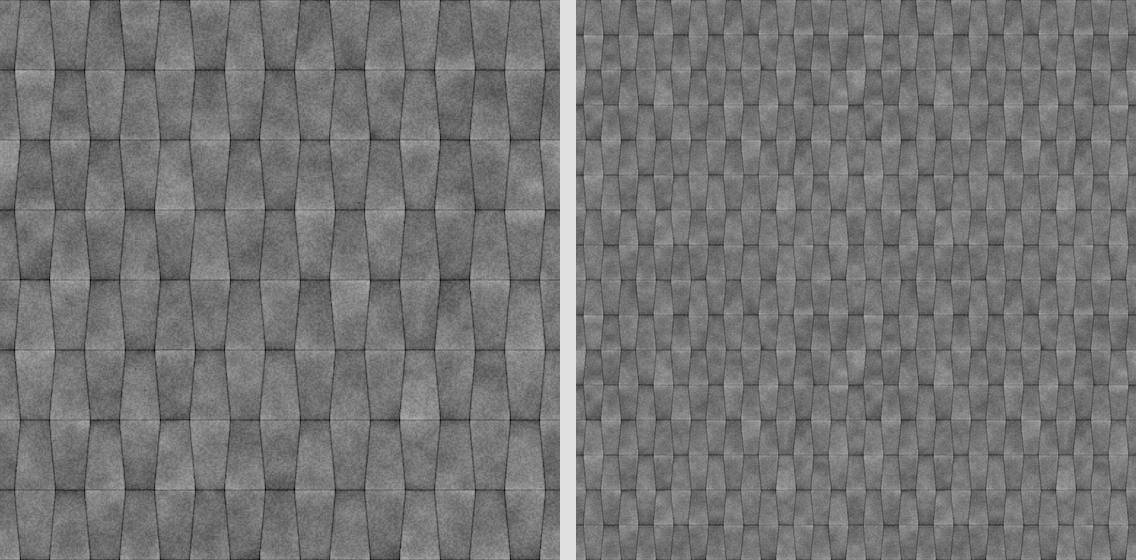
Left, the tile; right, the same tile 2 across and 2 down.
A WebGL 2 fragment shader for this pattern:

```glsl
#version 300 es
precision highp float;

uniform vec2 u_resolution;
out vec4 fragColor;

// Layout: whole, even counts keep the zigzag continuous across the canvas edges
const vec2 TILES = vec2(16.0, 8.0);
const float LEAN = 0.0833;            // zigzag swing, in tile widths

// Seams, in canvas units
const float SIDE_SEAM_HALF = 0.0010;
const float ROW_SEAM_HALF = 0.0005;
const float SIDE_SEAM_DEPTH = 0.17;
const float ROW_SEAM_DEPTH = 0.15;
const float RIM_WIDTH = 0.0055;
const float RIM_STRENGTH = 0.055;

// Stone
const float BASE_GRAY = 0.463;
const float FLARE_LINEAR = 0.022;     // wide ends light, narrow ends dark
const float FLARE_CUBIC = 0.024;
const float TILE_VARIATION = 0.055;
const float CLOUD_STRENGTH = 0.21;
const float CLOUD_CELLS = 24.0;
const float GRAIN_STRENGTH = 0.12;
const float GRAIN_CELLS = 384.0;

// Pits
const float PIT_CELLS = 48.0;
const float PIT_CHANCE = 0.025;
const float PIT_RADIUS = 0.0014;
const float PIT_DEPTH = 0.13;

float hash(vec2 cell, float seed) {
    uvec3 q = uvec3(cell, seed) * uvec3(1597u, 3571u, 7919u);
    uint n = q.x ^ (q.y * 2621u) ^ (q.z * 4099u);
    n = (n ^ (n >> 15)) * 73529u;
    n = (n ^ (n >> 13)) * 91193u;
    n = (n ^ (n >> 16)) * 68917u;
    n ^= n >> 14;
    return float(n & 65535u) / 65535.0;
}

// Value noise that wraps after the given number of cells
float wrapNoise(vec2 p, float cells, float seed) {
    vec2 q = p * cells;
    vec2 cell = floor(q);
    vec2 f = q - cell;
    f = f * f * (3.0 - 2.0 * f);
    vec2 a = mod(cell, cells);
    vec2 b = mod(cell + 1.0, cells);
    return mix(mix(hash(a, seed), hash(vec2(b.x, a.y), seed), f.x),
               mix(hash(vec2(a.x, b.y), seed), hash(b, seed), f.x), f.y);
}

// Layered clouds, centred on zero
float clouds(vec2 p, float seed) {
    float sum = 0.0;
    float amplitude = 0.5;
    float cells = CLOUD_CELLS;
    for (int i = 0; i < 4; i++) {
        sum += amplitude * (wrapNoise(p, cells, seed + float(i)) - 0.5);
        amplitude *= 0.55;
        cells *= 2.0;
    }
    return sum;
}

float seamLine(float dist, float halfWidth, float pixel) {
    return 1.0 - smoothstep(max(halfWidth - pixel, 0.0), halfWidth + pixel, dist);
}

// Sparse dark specks, each kept inside its own cell
float pits(vec2 p, float pixel) {
    vec2 q = p * PIT_CELLS;
    vec2 cell = mod(floor(q), PIT_CELLS);
    vec2 center = 0.2 + 0.6 * vec2(hash(cell, 11.0), hash(cell, 12.0));
    float dist = length(fract(q) - center) / PIT_CELLS;
    float radius = PIT_RADIUS * mix(0.5, 1.0, hash(cell, 13.0));
    return step(hash(cell, 14.0), PIT_CHANCE) * seamLine(dist, radius, pixel);
}

void main() {
    vec2 p = gl_FragCoord.xy / u_resolution;
    float pixel = 1.0 / min(u_resolution.x, u_resolution.y);
    vec2 grid = p * TILES;

    // Nearest leaning side seam and the tile on this side of it
    float zigzag = 4.0 * abs(fract(grid.y * 0.5) - 0.5) - 1.0;
    float seam = floor(grid.x);
    float seamSign = 1.0 - 2.0 * mod(seam, 2.0);
    float offset = grid.x - (seam + 0.5 + LEAN * zigzag * seamSign);
    float column = mod(seam + step(0.0, offset), TILES.x);
    vec2 tile = vec2(column, floor(grid.y));

    float sideDist = abs(offset) / TILES.x;
    float rowDist = abs(grid.y - round(grid.y)) / TILES.y;
    float flare = zigzag * (1.0 - 2.0 * mod(column, 2.0));

    // Stone face, with separate clouding for every tile
    float gray = BASE_GRAY + FLARE_LINEAR * flare + FLARE_CUBIC * flare * flare * flare;
    gray += TILE_VARIATION * (hash(tile, 1.0) - 0.5);
    float tileSeed = 20.0 + floor(hash(tile, 2.0) * 900.0);
    gray += CLOUD_STRENGTH * clouds(p, tileSeed);
    gray += GRAIN_STRENGTH * (wrapNoise(p, GRAIN_CELLS, 5.0) - 0.5);

    // Rims: lit at wide ends, shaded at narrow ends
    float rim = exp(-sideDist / RIM_WIDTH) + exp(-rowDist / RIM_WIDTH);
    gray += RIM_STRENGTH * flare * min(rim, 1.0);

    // Seams and pits
    gray -= SIDE_SEAM_DEPTH * seamLine(sideDist, SIDE_SEAM_HALF, pixel);
    gray -= ROW_SEAM_DEPTH * seamLine(rowDist, ROW_SEAM_HALF, pixel);
    gray -= PIT_DEPTH * pits(p, pixel);

    fragColor = vec4(vec3(clamp(gray, 0.0, 1.0)), 1.0);
}
```
